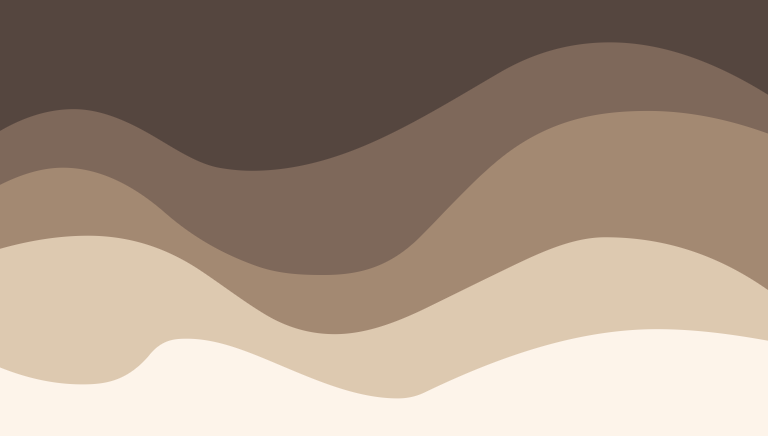
This background is drawn by a Shadertoy shader. Its source:

```glsl
// Five flat layers of warm brown, stacked like soft dunes from dark to cream.
// Each crest is a smooth chain of cubic Hermite spans between a few bends;
// layers are painted back to front with an edge one pixel wide.

const int BENDS = 9;

// Height (x) and slope (y) of a crest; each bend holds position, height, slope.
vec2 crest(float x, vec3 bend[BENDS]) {
    vec2 result = bend[0].yz;
    for (int i = 0; i < BENDS - 1; i++) {
        vec3 a = bend[i], b = bend[i + 1];
        if (x < a.x) break;
        float span = b.x - a.x;
        float t = (x - a.x) / span;
        float rise = b.y - a.y;
        // Cubic coefficients of this span
        float c1 = a.z * span;
        float c2 = 3.0 * rise - (2.0 * a.z + b.z) * span;
        float c3 = (a.z + b.z) * span - 2.0 * rise;
        result = vec2(a.y + t * (c1 + t * (c2 + t * c3)),
                      (c1 + t * (2.0 * c2 + t * 3.0 * c3)) / span);
    }
    return result;
}

// Coverage below a crest, using the distance measured across its slope.
float below(vec2 p, vec3 bend[BENDS]) {
    vec2 c = crest(p.x, bend);
    float dist = (c.x - p.y) / sqrt(1.0 + c.y * c.y);
    return clamp(0.5 + dist * iResolution.x, 0.0, 1.0);
}

void mainImage(out vec4 fragColor, in vec2 fragCoord) {
    // Canvas is 1 wide and 0.566 high
    vec2 p = fragCoord / iResolution.xy * vec2(1.0, 0.566);

    // Dark backdrop
    vec3 color = vec3(0.335, 0.275, 0.248);

    // Cocoa layer
    color = mix(color, vec3(0.494, 0.406, 0.351), below(p, vec3[BENDS](
        vec3(0.0, 0.396, 0.58), vec3(0.096, 0.4243, 0.0), vec3(0.195, 0.392, -0.57),
        vec3(0.2865, 0.348, -0.17), vec3(0.328, 0.3443, 0.0), vec3(0.475, 0.377, 0.42),
        vec3(0.651, 0.472, 0.58), vec3(0.794, 0.511, 0.0), vec3(1.0, 0.443, -0.62))));

    // Tan layer
    color = mix(color, vec3(0.64, 0.537, 0.447), below(p, vec3[BENDS](
        vec3(0.0, 0.326, 0.5), vec3(0.082, 0.3483, 0.0), vec3(0.215, 0.2897, -0.87),
        vec3(0.333, 0.221, -0.36), vec3(0.4206, 0.209, 0.0), vec3(0.547, 0.2585, 1.0),
        vec3(0.667, 0.372, 0.7), vec3(0.844, 0.422, 0.0), vec3(1.0, 0.3926, -0.36))));

    // Sand layer
    color = mix(color, vec3(0.868, 0.787, 0.692), below(p, vec3[BENDS](
        vec3(0.0, 0.243, 0.28), vec3(0.1146, 0.26, 0.0), vec3(0.26, 0.2155, -0.66),
        vec3(0.345, 0.158, -0.6), vec3(0.436, 0.1322, 0.0), vec3(0.56, 0.1686, 0.49),
        vec3(0.667, 0.2207, 0.48), vec3(0.788, 0.258, 0.0), vec3(1.0, 0.1895, -0.7))));

    // Cream foreground
    color = mix(color, vec3(0.992, 0.957, 0.918), below(p, vec3[BENDS](
        vec3(0.0, 0.089, -0.4), vec3(0.107, 0.067, 0.0), vec3(0.1953, 0.106, 1.2),
        vec3(0.2435, 0.1263, 0.0), vec3(0.365, 0.0918, -0.42), vec3(0.518, 0.0488, 0.0),
        vec3(0.553, 0.0566, 0.48), vec3(0.8555, 0.1387, 0.0), vec3(1.0, 0.1237, -0.18))));

    fragColor = vec4(color, 1.0);
}
```
